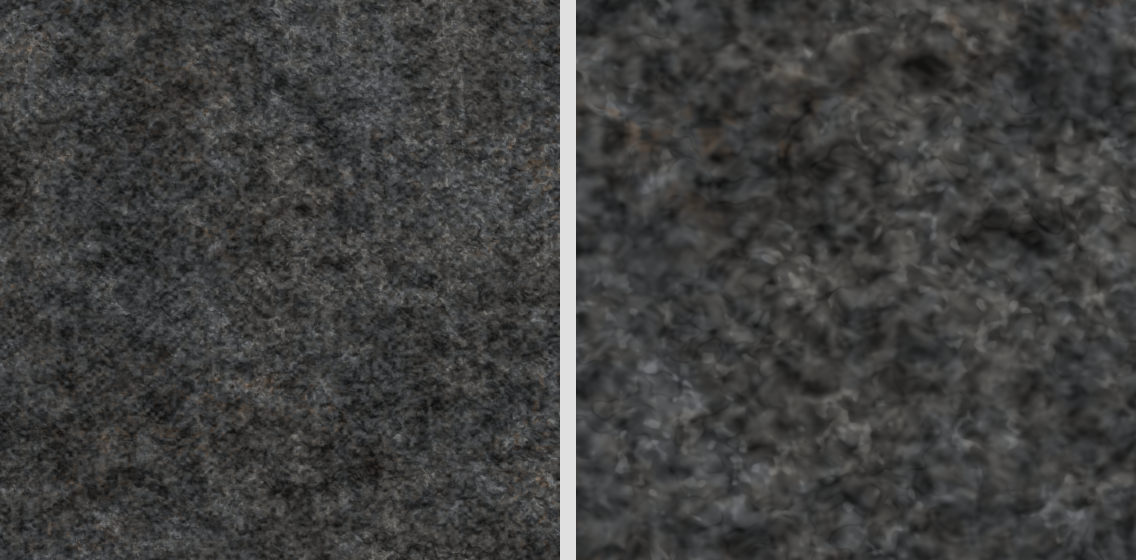
Left: the whole. Right: its middle third, enlarged.
Reproduce this texture procedurally as a Shadertoy shader.

```glsl
float hash(vec2 cell) {
    return fract(sin(dot(cell, vec2(127.1, 311.7))) * 43758.5453);
}

float noise(vec2 p) {
    vec2 cell = floor(p), f = fract(p);
    f = f * f * (3.0 - 2.0 * f);
    return mix(mix(hash(cell), hash(cell + vec2(1, 0)), f.x),
               mix(hash(cell + vec2(0, 1)), hash(cell + vec2(1, 1)), f.x), f.y);
}

// Normalised fractal noise, each octave turned to hide the lattice
float fbm(vec2 p, int octaves) {
    float sum = 0.0, weight = 0.5, total = 0.0;
    for (int i = 0; i < octaves; i++) {
        sum += weight * noise(p);
        total += weight;
        weight *= 0.55;
        p = mat2(1.6, 1.2, -1.2, 1.6) * p + 17.3;
    }
    return sum / total;
}

// Broken, mostly level ledges: a thin dark line with a soft shadow on one side
float ledges(vec2 p) {
    vec2 q = vec2(p.x * 2.2 - p.y * 0.5, p.y * 6.0 + p.x * 1.6);
    q += 0.5 * (vec2(fbm(p * 14.0, 4), fbm(p * 14.0 + 40.0, 4)) - 0.5);
    float d = fbm(q + 8.0, 4) - 0.5;
    float line = exp(-abs(d) * 90.0);
    float shadow = smoothstep(-0.01, 0.015, d) * exp(-max(d, 0.0) * 28.0);
    float broken = smoothstep(0.52, 0.66, fbm(p * vec2(5.0, 8.0) + 61.0, 3));
    return (0.7 * line + 0.35 * shadow) * broken;
}

void mainImage(out vec4 fragColor, in vec2 fragCoord) {
    vec2 p = fragCoord / iResolution.y;
    vec2 warped = p + 0.008 * (vec2(fbm(p * 40.0, 3), fbm(p * 40.0 + 90.0, 3)) - 0.5);

    // Broad patches, clumps and fine grain
    float broad = fbm(p * vec2(4.5, 5.5) + 3.0, 3) - 0.5;
    float clumps = fbm(warped * vec2(26.0, 32.0) + 11.0, 3) - 0.5;
    float grain = fbm(warped * vec2(125.0, 145.0) + 29.0, 2) - 0.5;
    float light = 0.25 + 0.11 * broad + 0.16 * clumps + 0.28 * grain;

    // Pale mineral flakes gathered on the lighter clumps
    float flakes = smoothstep(0.52, 0.78, fbm(warped * 150.0 + 53.0, 2));
    light += 0.11 * flakes * smoothstep(-0.1, 0.14, clumps + broad);

    // Threadlike creases, pits and ledges
    float crease = 1.0 - smoothstep(0.0, 0.12, abs(fbm(warped * vec2(75.0, 92.0), 2) - 0.5));
    light -= 0.04 * crease * smoothstep(0.3, 0.6, noise(p * 19.0 + 7.0));
    float pits = smoothstep(0.64, 0.78, fbm(warped * vec2(24.0, 32.0) + 77.0, 4));
    light *= 1.0 - 0.3 * pits;
    light *= 1.0 - 0.55 * min(ledges(p), 1.0);
    light = max(light, 0.07);

    // Slightly cool and warm greys with faint scattered rust
    float warmth = smoothstep(0.3, 0.7, 0.5 * fbm(p * 6.0 + 23.0, 3) + 0.5 * fbm(p * 70.0, 2));
    vec3 color = light * mix(vec3(0.975, 1.0, 1.025), vec3(1.02, 1.0, 0.955), warmth);
    float rust = smoothstep(0.58, 0.8, fbm(warped * 90.0 + 35.0, 2))
               * smoothstep(0.45, 0.65, fbm(p * 7.0 + 19.0, 3));
    color *= mix(vec3(1), vec3(1.1, 0.98, 0.88), rust);

    fragColor = vec4(color, 1.0);
}
```
